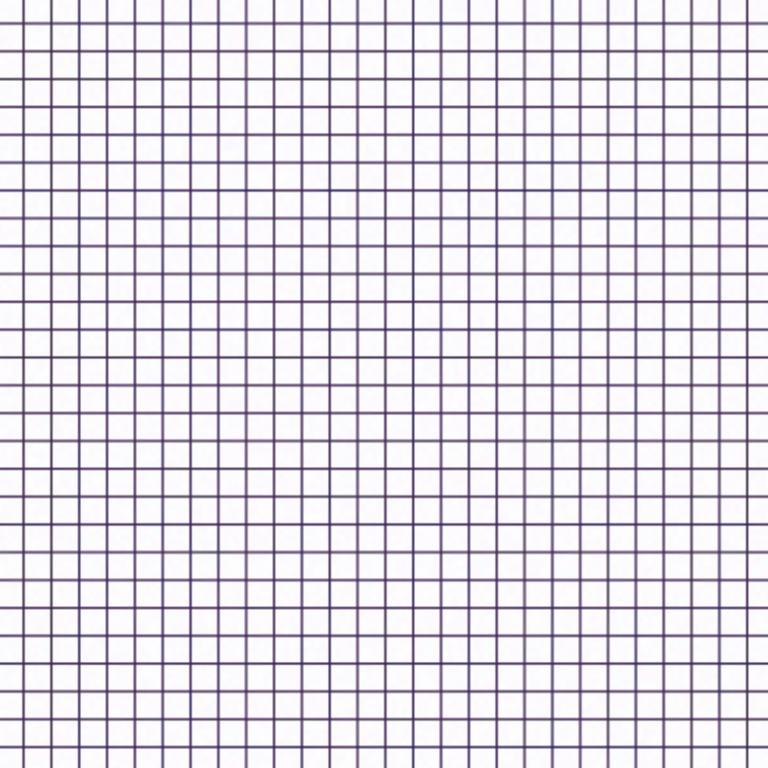
Reproduce this pattern procedurally as a Shadertoy shader.

```glsl
// Square grid of thin, soft violet ink lines on near-white paper, 27 lines each way.

float hash(vec2 p) {
    p = fract(p * vec2(0.1731, 0.2917) + 0.37);
    p += dot(p, p.yx + 21.53);
    return fract((p.x + p.y) * p.x * 17.3);
}

float noise(vec2 p) {
    vec2 cell = floor(p);
    vec2 f = smoothstep(0.0, 1.0, fract(p));
    return mix(mix(hash(cell), hash(cell + vec2(1, 0)), f.x),
               mix(hash(cell + vec2(0, 1)), hash(cell + vec2(1, 1)), f.x), f.y);
}

// Coverage of one ruled line: fainter lines spread wider, keeping the ink constant.
float ruledLine(float dist, float id, float along, float seed, float pixel) {
    float strength = mix(0.70, 0.88, hash(vec2(id + 40.0, seed)));
    strength += 0.06 * (noise(vec2(along * 40.0, id + seed)) - 0.5);
    float radius = max(0.0028 / strength, pixel);
    return strength * (1.0 - smoothstep(0.0, radius, abs(dist)));
}

// Ink hue drifts from grey through violet to blue between lines and along them.
vec3 inkColor(float id, float along, float seed) {
    float hue = 0.6 * hash(vec2(id + 70.0, seed)) + 0.4 * noise(vec2(along * 25.0, id + seed));
    vec3 warm = mix(vec3(0.22, 0.18, 0.26), vec3(0.25, 0.14, 0.32), smoothstep(0.1, 0.5, hue));
    return mix(warm, vec3(0.18, 0.14, 0.34), smoothstep(0.5, 0.9, hue));
}

void mainImage(out vec4 fragColor, in vec2 fragCoord) {
    float pixel = 1.0 / iResolution.y;
    vec2 uv = fragCoord * pixel;

    // Nearest line in each direction
    float spacing = 0.03624;
    vec2 grid = (uv - vec2(0.5018, 0.4983)) / spacing;
    vec2 id = floor(grid + 0.5);
    vec2 dist = (grid - id) * spacing;

    // Paper with a faint tinted mottle
    vec3 mottle = vec3(noise(uv * 150.0), noise(uv * 150.0 + 31.0), noise(uv * 150.0 + 67.0));
    vec3 color = vec3(0.99, 0.985, 0.995) + 0.02 * (mottle - 0.5);

    // Vertical lines, then horizontal lines
    float vertical = ruledLine(dist.x, id.x, uv.y, 3.0, pixel);
    float horizontal = ruledLine(dist.y, id.y, uv.x, 11.0, pixel);
    color = mix(color, inkColor(id.x, uv.y, 5.0), vertical);
    color = mix(color, inkColor(id.y, uv.x, 17.0), horizontal);

    fragColor = vec4(clamp(color, 0.0, 1.0), 1.0);
}
```
